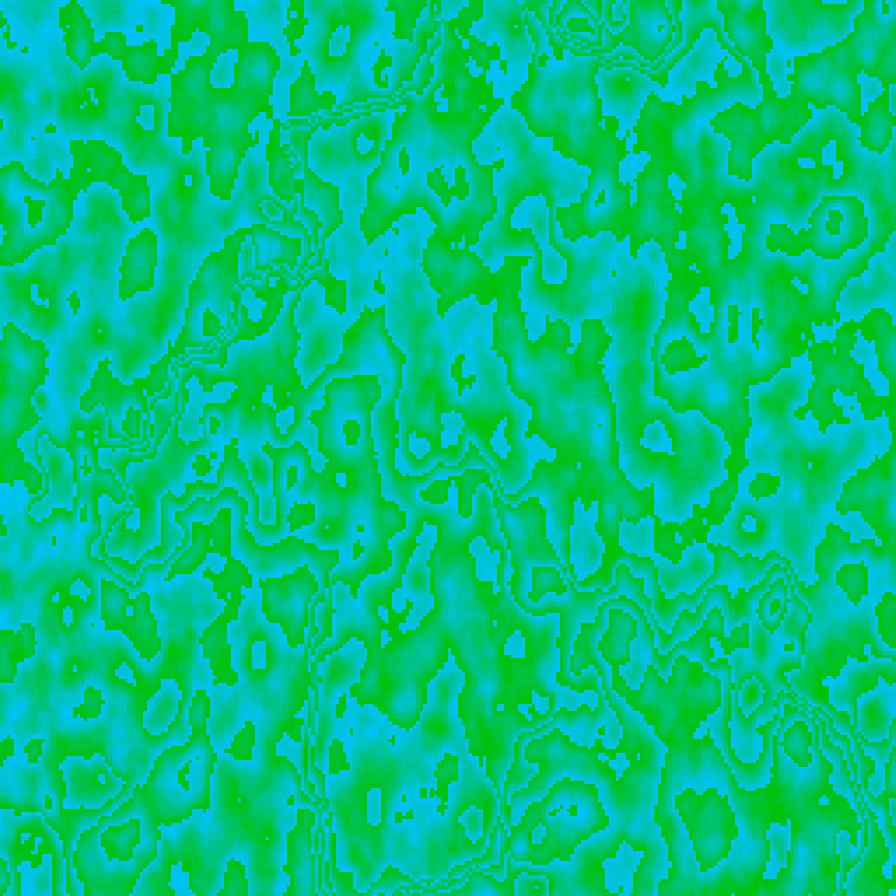
Reproduce this texture procedurally as a WebGL 2 fragment shader.

```glsl
#version 300 es
precision highp float;

uniform vec2 u_resolution;
out vec4 fragColor;

vec3 hash3(vec2 p) {
    vec3 q = fract(p.xyx * vec3(0.1031, 0.1030, 0.0973));
    q += dot(q, q.yxz + 33.33);
    return fract((q.xxy + q.yzz) * q.zyx);
}

// Cellular noise: one smooth bump of random height per cell
float bumpNoise(vec2 p) {
    vec2 cell = floor(p);
    float sum = 0.0;
    for (int y = -1; y <= 1; y++) {
        for (int x = -1; x <= 1; x++) {
            vec2 id = cell + vec2(x, y);
            vec3 rnd = hash3(id + 71.0);
            vec2 d = p - id - rnd.xy;
            float falloff = max(1.0 - dot(d, d), 0.0);
            sum += (rnd.z * 2.0 - 1.0) * falloff * falloff * falloff;
        }
    }
    return sum;
}

// Rough terrain built from slightly rotated octaves
float terrain(vec2 p) {
    float height = 0.0;
    float amplitude = 1.25;
    p *= 13.0;
    for (int i = 0; i < 4; i++) {
        height += amplitude * bumpNoise(p);
        p = mat2(0.98, 0.2, -0.2, 0.98) * p * 2.0 + 17.3;
        amplitude *= 0.46;
    }
    return height;
}

// Steep ragged cliffs that bunch the contours together
float cliffs(vec2 p) {
    vec2 bend = vec2(bumpNoise(p * 11.0 + 40.0), bumpNoise(p * 11.0 + 90.0));
    bend += 0.4 * vec2(bumpNoise(p * 33.0 + 20.0), bumpNoise(p * 33.0 + 60.0));
    float level = bumpNoise(p * 3.0 + 0.25 * bend + 130.0);
    return 3.0 * smoothstep(-0.09, 0.09, level);
}

void main() {
    // Square mosaic, 256 tiles across the canvas
    vec2 uv = gl_FragCoord.xy / u_resolution.y;
    vec2 tile = (floor(uv * 256.0) + 0.5) / 256.0;

    // Features run taller than wide
    vec2 p = tile * vec2(1.25, 0.82) + 3.0;
    float height = terrain(p) + cliffs(p);

    // Wrapped height ramps from green to cyan
    fragColor = vec4(0.0, 0.76, fract(height), 1.0);
}
```
